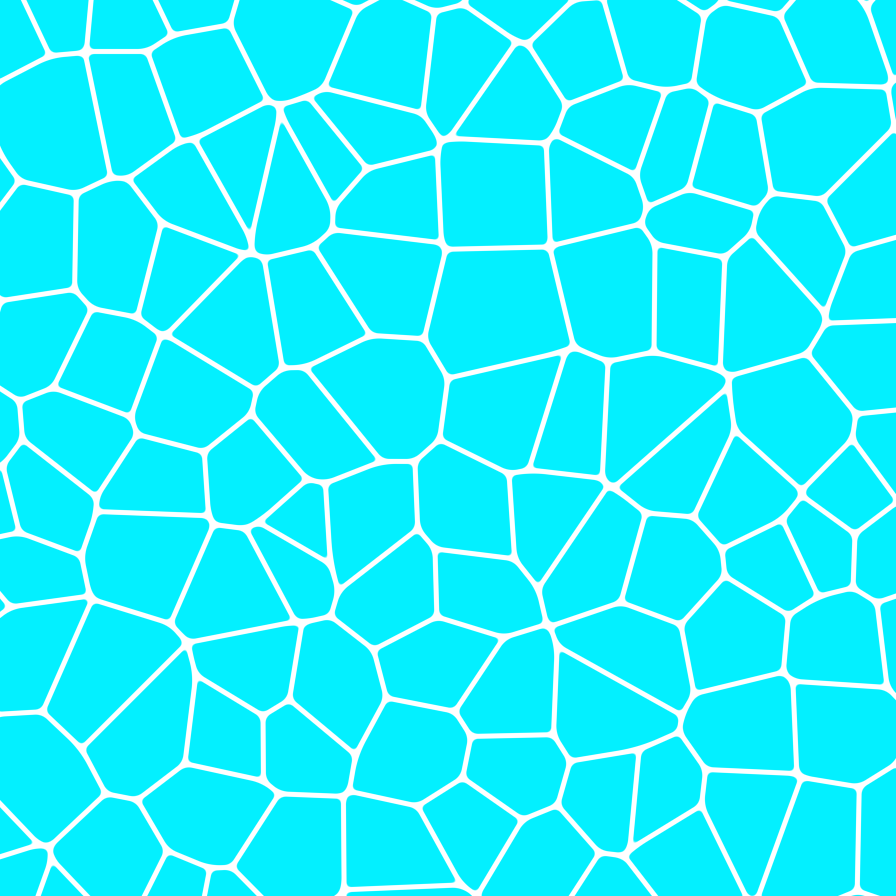
A WebGL 1 fragment shader for this pattern:

```glsl
precision highp float;

uniform vec2 u_resolution;

vec2 hash2(vec2 p) {
  p = vec2(dot(p, vec2(127.1, 311.7)), dot(p, vec2(269.5, 183.3)));
  return fract(sin(p) * 43758.5453);
}

// Polynomial smooth minimum with blend width k
float smoothMin(float a, float b, float k) {
  float h = max(k - abs(a - b), 0.0) / k;
  return min(a, b) - h * h * k * 0.25;
}

// Distance to the nearest Voronoi border, with rounded corners
float borderDistance(vec2 p) {
  vec2 home = floor(p);
  vec2 nearestCell = home;
  vec2 toNearest = vec2(8.0);

  // Find the closest seed
  for (int y = -2; y <= 2; y++) {
    for (int x = -2; x <= 2; x++) {
      vec2 cell = home + vec2(float(x), float(y));
      vec2 toSeed = cell + hash2(cell) - p;
      if (dot(toSeed, toSeed) < dot(toNearest, toNearest)) {
        toNearest = toSeed;
        nearestCell = cell;
      }
    }
  }

  // Blend the distances to the bisectors with its neighbours
  float border = 8.0;
  for (int y = -2; y <= 2; y++) {
    for (int x = -2; x <= 2; x++) {
      if (x == 0 && y == 0) continue;
      vec2 cell = nearestCell + vec2(float(x), float(y));
      vec2 toSeed = cell + hash2(cell) - p;
      float bisector = dot(0.5 * (toNearest + toSeed), normalize(toSeed - toNearest));
      border = smoothMin(border, bisector, 0.06);
    }
  }
  return border;
}

void main() {
  float cells = 10.0;
  float side = min(u_resolution.x, u_resolution.y);
  vec2 p = gl_FragCoord.xy / side * cells;
  float pixel = cells / side;

  // White seams over flat cyan, softened over about one pixel
  float fill = smoothstep(-0.7 * pixel, 0.7 * pixel, borderDistance(p) - 0.028);
  vec3 cyan = vec3(0.01, 0.94, 1.0);
  gl_FragColor = vec4(mix(vec3(1.0), cyan, fill), 1.0);
}
```
